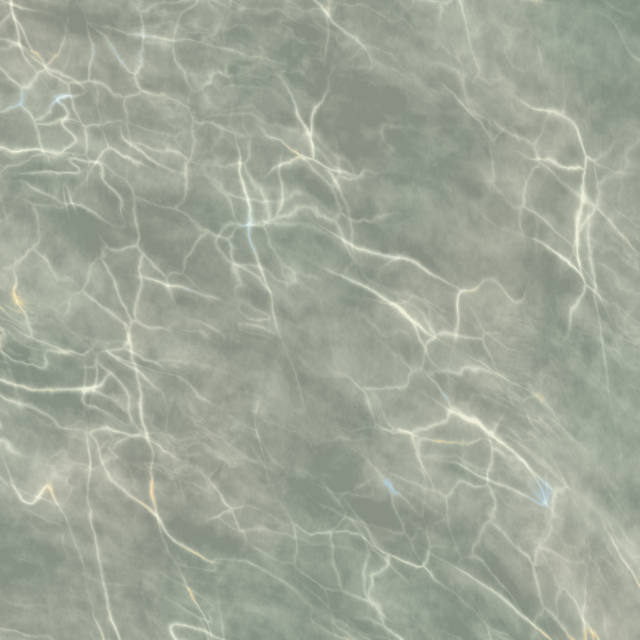
Give the GLSL for this texture, as a Shadertoy shader.

```glsl
// Sunlit caustic threads over pale sand under shallow, grey-green water.

const vec3 DEEP_WATER = vec3(0.565, 0.605, 0.549);
const vec3 SUNLIGHT   = vec3(0.890, 0.908, 0.828);
const vec3 WARM_TINT  = vec3(0.050, 0.004, 0.012);
const vec3 PRISM_TINT = vec3(0.20, 0.03, -0.20);

const float BASE_LIGHT    = 0.035;
const float CLOUD_AMOUNT  = 0.72;
const float STREAK_AMOUNT = 0.46;
const float MOTTLE_AMOUNT = 0.36;
const float GRAIN_AMOUNT  = 0.07;
const float PATCH_LIGHT   = 0.10;
const float BROAD_LIGHT   = 0.90;
const float FINE_LIGHT    = 0.52;
const float SLOPE_LIGHT   = 0.90;
const float UPRIGHT_LIGHT = 0.85;
const float RIPPLE_LIGHT  = 0.60;
const float WISP_LIGHT    = 0.22;
const float THREAD_WIDTH  = 0.0029;  // canvas units
const float GLOW_WIDTH    = 0.012;

const vec2 BROAD_CELLS   = vec2(5.5, 8.0);
const vec2 FINE_CELLS    = vec2(13.0, 13.0);
const vec2 SLOPE_CELLS   = vec2(2.6, 10.5);
const vec2 UPRIGHT_CELLS = vec2(12.0, 2.8);
const vec2 RIPPLE_CELLS  = vec2(8.0, 23.0);
const vec2 WISP_CELLS    = vec2(15.0, 38.0);

vec2 hash2(vec2 cell) {
    return fract(sin(vec2(dot(cell, vec2(127.1, 311.7)),
                          dot(cell, vec2(269.5, 183.3)))) * 43758.5453);
}

float noise(vec2 p) {
    vec2 i = floor(p), f = fract(p);
    f = f * f * (3.0 - 2.0 * f);
    float low  = mix(hash2(i).x, hash2(i + vec2(1, 0)).x, f.x);
    float high = mix(hash2(i + vec2(0, 1)).x, hash2(i + vec2(1, 1)).x, f.x);
    return mix(low, high, f.y);
}

float fbm(vec2 p) {
    float sum = 0.0, amp = 0.5;
    for (int i = 0; i < 4; i++) {
        sum += amp * noise(p);
        p = mat2(1.6, 1.2, -1.2, 1.6) * p + 7.3;
        amp *= 0.5;
    }
    return sum / 0.9375;
}

vec2 wobble(vec2 p) {
    return vec2(fbm(p), fbm(p + 31.7)) - 0.5;
}

// Thread profile at signed distance d: sharp core, glow mostly on one side.
float thread(float d, float fade) {
    float core = exp(-pow(abs(d) / (THREAD_WIDTH * (0.6 + 0.6 * fade)), 1.5));
    float glow = exp(-abs(d) / (d > 0.0 ? GLOW_WIDTH : 0.35 * GLOW_WIDTH));
    return (0.72 * core + 0.22 * glow) * (0.04 + 0.96 * fade);
}

// Distance to the nearest border of a jittered cell pattern, in canvas units.
float web(vec2 p, vec2 cells) {
    vec2 g = p * cells, i = floor(g), f = g - i;
    vec2 nearest = vec2(9.0);
    for (int k = 0; k < 9; k++) {
        vec2 o = vec2(k % 3 - 1, k / 3 - 1);
        vec2 r = o + hash2(i + o) - f;
        if (dot(r, r) < dot(nearest, nearest)) nearest = r;
    }
    float d = 9.0;
    for (int k = 0; k < 25; k++) {
        vec2 o = vec2(k % 5 - 2, k / 5 - 2);
        vec2 r = o + hash2(i + o) - f, across = r - nearest;
        if (dot(across, across) > 0.0001)
            d = min(d, dot(0.5 * (nearest + r), normalize(across)));
    }
    return d / length(cells * 0.7071);
}

float waves(vec2 p) {
    return noise(p) * 0.78 + noise(p * 2.1 + 9.0) * 0.22 - 0.5;
}

// Signed distance to long lines where smooth waves cross zero, in canvas units.
float strand(vec2 p, vec2 cells) {
    const vec2 STEP = vec2(0.002, 0.0);
    float n = waves(p * cells);
    vec2 slope = vec2(waves((p + STEP.xy) * cells), waves((p + STEP.yx) * cells)) - n;
    return n / max(length(slope) / STEP.x, 0.12 * length(cells));
}

// Threads fade in and out along their length.
float fadeMask(vec2 p, float size, float start) {
    return smoothstep(start, start + 0.42, noise(p * size) * 0.7 + noise(p * size * 2.9) * 0.3);
}

void mainImage(out vec4 fragColor, in vec2 fragCoord) {
    vec2 uv = fragCoord / iResolution.y;

    // Shear so that the threads slope down to the right, steeper at lower right.
    vec2 flow = uv;
    flow.y += 0.24 * uv.x + 0.30 * uv.x * uv.x * (1.0 - uv.y);
    vec2 bend = 0.11 * wobble(flow * 4.0) + 0.028 * wobble(flow * 16.0)
              + 0.012 * wobble(flow * 42.0);
    vec2 lean = vec2(uv.x + 0.20 * uv.y, uv.y) + 0.6 * bend;
    float leftSide = smoothstep(0.60, 0.10, uv.x);

    // Webs, sloping strands, upright strands and short ripples.
    float light = BROAD_LIGHT * thread(web(flow + bend, BROAD_CELLS), fadeMask(flow + 3.1, 7.0, 0.44));
    light += FINE_LIGHT * thread(web(flow + bend + 4.7, FINE_CELLS), fadeMask(flow + 8.3, 8.0, 0.40));
    light += SLOPE_LIGHT * thread(strand(flow + 0.5 * bend, SLOPE_CELLS), fadeMask(flow + 5.9, 6.0, 0.40));
    light += UPRIGHT_LIGHT * thread(strand(lean, UPRIGHT_CELLS), fadeMask(uv + 2.3, 6.0, 0.45));
    light += RIPPLE_LIGHT * (0.4 + 0.6 * leftSide)
           * thread(strand(flow + 0.8 * bend + 6.1, RIPPLE_CELLS), fadeMask(uv + 9.7, 9.0, 0.36));
    float wisp = 1.0 - abs(2.0 * fbm((flow + bend) * WISP_CELLS) - 1.0);
    light += WISP_LIGHT * pow(wisp, 7.0) * fadeMask(uv + 14.2, 6.0, 0.35);

    // Soft clouds, streaks, small mottling and grain of the sand.
    float cloud  = fbm((flow + 0.4 * bend) * vec2(4.0, 7.0) + 11.0) - 0.5;
    float streak = fbm((flow + 0.6 * bend) * vec2(14.0, 32.0)) - 0.5;
    float mottle = fbm((uv + 0.5 * bend) * vec2(60.0, 48.0)) - 0.5;
    float grain  = noise(uv * vec2(260.0, 170.0)) - 0.5;
    float patchy = smoothstep(0.53, 0.63, fbm((uv + 0.5 * bend) * 4.0 + 23.0));
    light += BASE_LIGHT + CLOUD_AMOUNT * cloud + STREAK_AMOUNT * streak;
    light += MOTTLE_AMOUNT * mottle + GRAIN_AMOUNT * grain;
    light += PATCH_LIGHT * patchy + 0.03 * leftSide;
    light = clamp(light, -0.12, 1.06);

    // Colour: water to sunlight, warm and cool drifts, rare prismatic glints.
    vec3 color = mix(DEEP_WATER, SUNLIGHT, light);
    float warmth = fbm(uv * 3.0 + 5.0) - 0.5 + 0.25 * (0.5 - uv.x) * uv.y + 0.2 * patchy;
    color += WARM_TINT * warmth;
    float hue = noise(uv * 13.0 + 60.0) - 0.5;
    color += PRISM_TINT * hue * smoothstep(0.3, 0.45, abs(hue)) * smoothstep(0.3, 0.7, light);
    fragColor = vec4(color, 1.0);
}
```
